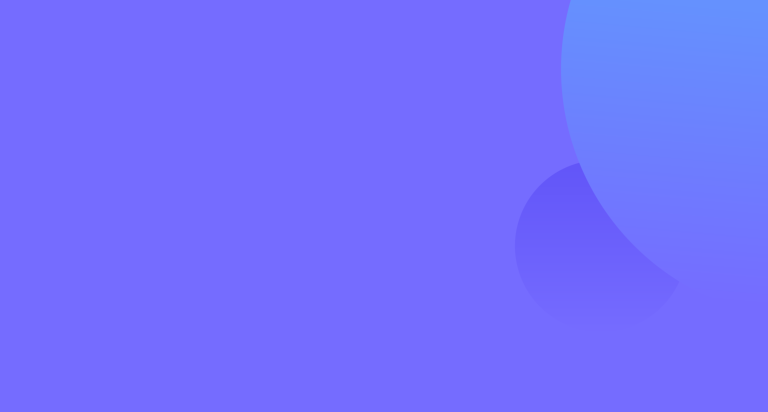
Write a Shadertoy shader that draws this background.

```glsl
// Flat violet background with two overlapping gradient discs at the right.

const vec3 VIOLET = vec3(0.460, 0.422, 1.000);
const vec3 INDIGO = vec3(0.382, 0.333, 0.973);
const vec3 SKY    = vec3(0.395, 0.570, 0.995);

// Antialiased coverage of a disc; pixel is the size of one pixel.
float discMask(vec2 p, vec2 center, float radius, float pixel) {
    float dist = length(p - center) - radius;
    return 1.0 - smoothstep(-0.75 * pixel, 0.75 * pixel, dist);
}

// Position of p along the line from start to end, limited to 0..1.
float gradientPosition(vec2 p, vec2 start, vec2 end) {
    vec2 axis = end - start;
    return clamp(dot(p - start, axis) / dot(axis, axis), 0.0, 1.0);
}

// Lays a disc over a base colour, filled from the start to the end colour.
vec3 paintDisc(vec3 base, vec2 p, vec2 center, float radius, float pixel,
               vec2 start, vec2 end, vec3 startColor, vec3 endColor) {
    vec3 fill = mix(startColor, endColor, gradientPosition(p, start, end));
    return mix(base, fill, discMask(p, center, radius, pixel));
}

void mainImage(out vec4 fragColor, in vec2 fragCoord) {
    // The canvas width is one unit.
    float pixel = 1.0 / iResolution.x;
    vec2 p = fragCoord * pixel;

    vec3 color = VIOLET;

    // Small disc, fading out downwards
    color = paintDisc(color, p, vec2(0.7825, 0.2161), 0.112, pixel,
                      vec2(0.7825, 0.104), vec2(0.7825, 0.328), VIOLET, INDIGO);

    // Large disc in front, with a slightly tilted gradient
    color = paintDisc(color, p, vec2(1.056, 0.4466), 0.3255, pixel,
                      vec2(0.880, 0.144), vec2(0.915, 0.535), VIOLET, SKY);

    fragColor = vec4(color, 1.0);
}
```
